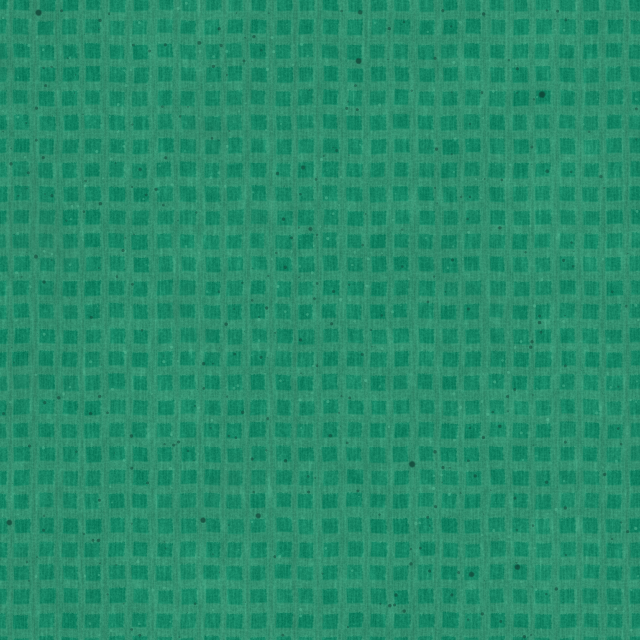
This texture is drawn by a three.js fragment shader. Its source:

```glsl
varying vec2 vUv;

const float REPEATS = 27.0;
const vec2 WINDOW_CENTER = vec2(0.94, 0.83);
const vec2 WINDOW_HALF = vec2(0.315, 0.305);

const vec3 WINDOW_GREEN = vec3(0.075, 0.525, 0.395);
const vec3 BAND_GREEN = vec3(0.205, 0.585, 0.455);
const vec3 GREY_GREEN = vec3(0.22, 0.49, 0.39);
const vec3 PALE_GREEN = vec3(0.36, 0.74, 0.60);
const vec3 SPECK_DARK = vec3(0.05, 0.25, 0.20);

vec2 hash2(vec2 p) {
  vec2 q = vec2(dot(p, vec2(127.1, 311.7)), dot(p, vec2(269.5, 183.3)));
  return fract(sin(q) * 43758.545);
}

// Distance to the nearest scattered point
float cellular(vec2 p) {
  vec2 cell = floor(p);
  float nearest = 2.0;
  for (int y = -1; y <= 1; y++) {
    for (int x = -1; x <= 1; x++) {
      vec2 neighbor = cell + vec2(float(x), float(y));
      nearest = min(nearest, length(neighbor + hash2(neighbor) - p));
    }
  }
  return nearest;
}

// Smooth cloudy variation, roughly -1 to 1
float layeredSines(vec2 p) {
  float sum = 0.0;
  float weight = 0.5;
  for (int i = 0; i < 5; i++) {
    sum += weight * sin(p.x + 1.7 * sin(p.y)) * cos(p.y - 1.3 * sin(p.x * 0.8));
    p = mat2(1.3, 1.1, -1.1, 1.3) * p + 2.4;
    weight *= 0.68;
  }
  return sum;
}

// Sparse round specks with random place, size and strength
float specks(vec2 p, float density, float radius) {
  vec2 cell = floor(p);
  vec2 chance = hash2(cell + 41.0);
  vec2 center = 0.25 + 0.5 * hash2(cell + 7.0);
  float size = radius * (0.5 + chance.y);
  float dist = length(p - center - cell);
  float dot01 = 1.0 - smoothstep(size * 0.45, size, dist);
  return dot01 * step(chance.x, density) * (0.4 + 0.6 * chance.y);
}

float boxDistance(vec2 p, vec2 halfSize) {
  vec2 d = abs(p) - halfSize;
  return length(max(d, 0.0)) + min(max(d.x, d.y), 0.0);
}

// Uneven square opening between the bands
float windowMask(vec2 local, vec2 id) {
  vec2 lineShift = vec2(hash2(vec2(id.x, 3.0)).x, hash2(vec2(5.0, id.y)).x) - 0.5;
  vec2 shift = 0.09 * lineShift + 0.05 * (hash2(id + 19.0) - 0.5);
  vec2 size = WINDOW_HALF + 0.05 * (hash2(id + 73.0) - 0.5);
  float dist = boxDistance(local - shift, size - 0.04) - 0.04;
  return 1.0 - smoothstep(-0.045, 0.045, dist);
}

// Narrow line centred on a given offset
float softLine(float x, float center, float width) {
  return 1.0 - smoothstep(0.0, width, abs(x - center));
}

void main() {
  vec2 uv = vUv;
  float grain = cellular(uv * 210.0) - 0.5;
  float fineGrain = cellular(uv * 390.0 + 31.0) - 0.5;
  float streak = cellular(uv * vec2(250.0, 22.0)) - 0.5;
  float cloud = layeredSines(uv * 11.0);
  float mottling = layeredSines(uv * 58.0 + 4.0);

  // Grid with wavering edges
  vec2 waver = 0.03 * vec2(sin(uv.y * 61.0 + 3.0 * uv.x), sin(uv.x * 53.0 + 4.0 * uv.y));
  vec2 grid = uv * REPEATS - WINDOW_CENTER + 0.5 + waver;
  vec2 id = floor(grid);
  vec2 local = fract(grid) - 0.5;
  float opening = windowMask(local + 0.05 * vec2(grain, fineGrain), id);
  float coverage = opening * (0.88 + 0.22 * (hash2(id + 11.0).x - 0.5) - 0.12 * mottling);

  // Bands and their greyer thread lines
  vec3 color = mix(BAND_GREEN, WINDOW_GREEN, clamp(coverage, 0.0, 1.0));
  float side = 0.5 - abs(local.x);
  float thread = softLine(side, 0.03, 0.08) * (0.35 + 0.65 * hash2(vec2(id.x, 9.0)).y);
  float weft = softLine(0.5 - abs(local.y), 0.06, 0.10);
  color = mix(color, GREY_GREEN, (0.28 * thread + 0.12 * weft) * (1.0 - opening));

  // Fibre grain, vertical streaks and broad stains
  color += vec3(0.8, 1.0, 0.9) * (0.06 * grain + 0.05 * fineGrain + 0.075 * streak);
  color += vec3(0.012, 0.018, 0.015) * mottling;
  color = mix(color, GREY_GREEN, 0.20 * smoothstep(0.15, 0.9, cloud));
  color += 0.016 * vec3(0.6, 1.0, 0.8) * smoothstep(0.1, 0.8, -cloud);

  // Pale scuffs and dark flecks
  float scuff = smoothstep(0.25, 0.9, mottling) * smoothstep(0.1, 0.4, streak);
  color = mix(color, PALE_GREEN, 0.28 * scuff);
  color = mix(color, PALE_GREEN, 0.5 * specks(uv * 95.0, 0.03, 0.22));
  color = mix(color, SPECK_DARK, 0.55 * specks(uv * 80.0 + 13.0, 0.05, 0.20));
  color = mix(color, SPECK_DARK, 0.8 * specks(uv * 24.0 + 5.0, 0.035, 0.11));

  gl_FragColor = vec4(clamp(color, 0.0, 1.0), 1.0);
}
```
